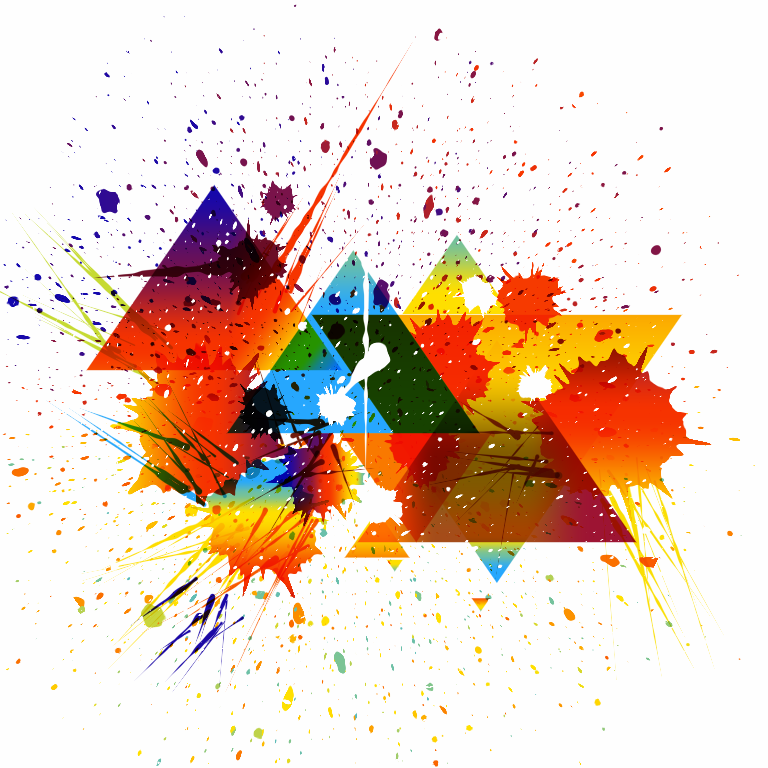
Write a WebGL 1 fragment shader that draws this background.

```glsl
precision highp float;
// Overlapping rainbow triangles and paint splats on white paper.
// Translucent inks multiply together; noise roughens splats and strokes,
// and hashed grids scatter droplets outward from the centre.
uniform vec2 u_resolution;
vec2 p;
vec3 col = vec3(.995);

float hash(vec2 k) {
  vec3 q = fract(k.xyx * .1031);
  q += dot(q, q.yzx + 33.33);
  return fract((q.x + q.y) * q.z);
}

float noise(vec2 k) {
  vec2 i = floor(k), f = fract(k), e = vec2(1, 0);
  f *= f * (3. - 2. * f);
  return mix(mix(hash(i), hash(i + e), f.x), mix(hash(i + e.yx), hash(i + e.xx), f.x), f.y);
}

float edge(float d) {
  float px = .75 / u_resolution.y;
  return 1. - smoothstep(-px, px, d);
}

// Ink order: navy, maroon, red, orange, yellow, teal, sky
vec3 ramp(float t) {
  vec3 c = mix(vec3(.08, .03, .68), vec3(.46, .07, .3), smoothstep(0., .3, t));
  c = mix(c, vec3(.97, .2, 0), smoothstep(.25, .5, t));
  c = mix(c, vec3(1, .88, 0), smoothstep(.5, .82, t));
  c = mix(c, vec3(.45, .76, .62), smoothstep(.83, .93, t));
  return mix(c, vec3(.15, .66, 1), smoothstep(.92, 1., t));
}

void glaze(vec3 tint, float mask) { col *= mix(vec3(1), tint, mask); }
void ink(float t, float mask) { glaze(ramp(t), mask); }

// Triangle below its apex; a negative height points it downward
float triangle(float x, float y, float h) {
  float d = (y - p.y) * sign(h);
  return edge(max((abs(p.x - x) - .69 * d) * .82, d - abs(h)));
}

float splat(float x, float y, float r) {
  vec2 c = vec2(x, y), q = p - c, dir = q / (length(q) + .0001);
  float spikes = pow(noise(dir * 11. + c * 90.), 4.);
  float reach = r * (.72 + .4 * noise(dir * 2.5 + c * 50.) + .55 * spikes);
  return edge(length(q) - reach - .012 * (noise(p * 90.) - .5));
}

// Rough stroke tapering from a to b
float stroke(vec2 a, vec2 b, float w) {
  vec2 q = p - a, s = b - a;
  float t = clamp(dot(q, s) / dot(s, s), 0., 1.);
  return edge(length(q - s * t) - w * (1. - t) * (.4 + 1.2 * noise(p * 70.)) + .0004);
}

// Fan of strokes flung from around one point
float burst(float x, float y, float angle, float spread, float len) {
  float m = 0.;
  for (int i = 0; i < 10; i++) {
    vec2 k = vec2(float(i) * 7., 1) + floor(vec2(x, y) * 100.);
    float a = angle + spread * (2. * hash(k) - 1.);
    vec2 from = vec2(x, y) + .08 * vec2(hash(k + 31.), hash(k + 57.)) - .04;
    vec2 to = from + vec2(cos(a), sin(a)) * len * (.35 + .65 * hash(k + 83.));
    m = max(m, stroke(from, to, .001 + .0035 * hash(k + 97.)));
  }
  return m;
}

// One stretched drop per grid cell; x is coverage, y a random tone
vec2 droplets(vec2 at, float n, float density) {
  vec2 k = floor(at * n) + n * 3.;
  vec2 c = floor(at * n) + .35 + .3 * vec2(hash(k), hash(k + 19.));
  vec2 dir = normalize(c / n - vec2(.453, .471) + .2 * (hash(k + 71.) - .5));
  vec2 q = at * n - c;
  q = vec2(dot(q, dir), dot(q, vec2(-dir.y, dir.x)) * (1. + 2.5 * hash(k + 43.)));
  float r = .04 + .26 * pow(hash(k + 61.), 3.);
  float d = length(q) - r * (.7 + .5 * noise(at * n * 7.));
  return vec2(edge(d / n) * step(hash(k + 7.), density), hash(k + 29.));
}

void main() {
  p = gl_FragCoord.xy / u_resolution;

  // Scattered drops, coloured by region
  float density = .75 * (1. - smoothstep(.2, .6, length(p - vec2(.44, .47))));
  float tone = mix(.6, .45 * p.x - .12, smoothstep(.38, .6, p.y));
  for (int i = 1; i < 5; i++) {
    vec2 drop = droplets(p, 17. * float(i), density);
    col = mix(col, ramp(tone + .35 * drop.y), drop.x);
  }

  // Flung streaks
  ink(.5, stroke(vec2(.36, .65), vec2(.537, .945), .005));
  ink(.52, burst(.35, .61, 1.05, .2, .2));
  ink(.84, burst(.82, .37, -1.25, .3, .34));
  glaze(vec3(.78, .86, .2), burst(.19, .53, 2.5, .4, .26));
  ink(.6, burst(.38, .3, -2.4, .4, .28));
  ink(.8, burst(.3, .32, -2.6, .5, .28));
  ink(.99, burst(.27, .38, 2.4, .4, .25));
  ink(.05, burst(.28, .21, -2.1, .5, .12));

  // Paint splats, kept clear of the middle triangle where they meet it
  float middle = triangle(.46, .674, .238), clear = 1. - middle;
  ink(1.13 - 2.3 * p.x, splat(.262, .435, .09));
  ink(3.8 * p.y - .43, splat(.34, .322, .075));
  ink(9. * p.x - 3.33, splat(.42, .38, .052) * clear);
  ink(1.47 - 2.1 * p.y, splat(.796, .44, .092));
  ink(.5, splat(.575, .52, .062) * clear);
  ink(.54, splat(.69, .61, .038));
  ink(.52, splat(.55, .42, .045) * clear);
  ink(.28, splat(.362, .737, .021));

  // Large triangles
  float inverted = triangle(.647, .241, -.349);
  ink(2.4 * (.759 - p.y) + 3. * max(0., p.x - .3), triangle(.279, .759, .241));
  ink(1.53 - .9 * p.y, middle);
  ink(min(.83, 1.17 - .8 * p.y) + .17 * (1. - smoothstep(.25, .31, p.y)), inverted);
  glaze(vec3(.6, .45, .5), middle * inverted);
  vec3 shade = mix(vec3(.65, .3, .1), vec3(.5, .4, .1), smoothstep(.3, .38, p.y));
  shade = mix(shade, vec3(1, .95, .4), smoothstep(.4, .52, p.y));
  shade = mix(shade, vec3(.62, .08, .2), smoothstep(.68, .77, p.x));
  shade = mix(vec3(1, .5, 0), shade, smoothstep(.5, .57, p.x));
  glaze(shade, triangle(.647, .557, .263));
  ink(.64, triangle(.542, .294, -.142));

  // Small triangles
  ink(.03 + 1.3 * p.y, triangle(.595, .694, .103));
  ink(4. * p.y - .44, triangle(.491, .335, .061));
  ink(3.23 - 9. * p.y, triangle(.514, .256, -.015));
  ink(5. - 20. * p.y, triangle(.626, .204, -.017));
  ink(.2, triangle(.411, .404, -.032));

  // Dark spatter over the shapes
  float tail = stroke(vec2(.33, .655), vec2(.12, .638), .011);
  glaze(vec3(.42, .05, .15), max(splat(.325, .655, .04), tail));
  glaze(vec3(.12), splat(.345, .462, .03));
  glaze(vec3(.45, .12, .05), burst(.4, .42, .9, 3.1, .16));
  glaze(vec3(.6, .2, .05), burst(.7, .42, 3.6, 1.2, .17));

  // Bare paper: gaps, scratches and specks
  float bare = max(splat(.435, .472, .023), splat(.495, .342, .025));
  bare = max(bare, max(splat(.697, .5, .02), splat(.62, .618, .022)));
  bare = max(bare, stroke(vec2(.477, .66), vec2(.476, .36), .005));
  bare = max(bare, stroke(vec2(.495, .54), vec2(.43, .47), .013));
  bare = max(bare, droplets(p + .37, 45., .35).x);
  bare = max(bare, droplets(p + .61, 90., .3).x);
  gl_FragColor = vec4(mix(col, vec3(.995), bare), 1);
}
```
